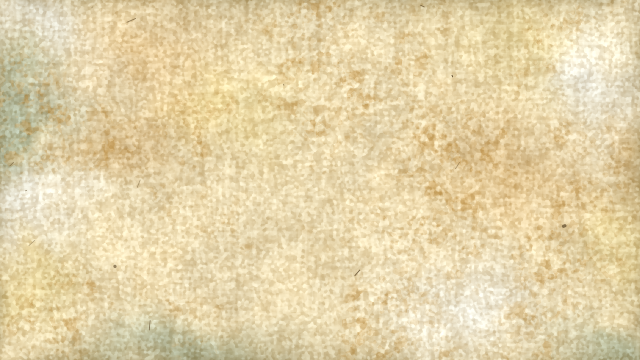
Give the GLSL for this texture, as a Shadertoy shader.

```glsl
// Old stained parchment: cloudy washes, foxing spots, fine paper grain and a few dark flecks.

// Colours
const vec3 CREAM = vec3(0.925, 0.860, 0.700);
const vec3 PALE  = vec3(0.955, 0.940, 0.880);
const vec3 SLATE = vec3(0.630, 0.680, 0.580);
const vec3 TAN   = vec3(0.865, 0.745, 0.540);
const vec3 GOLD  = vec3(0.925, 0.850, 0.610);
const vec3 RUST  = vec3(0.780, 0.610, 0.330);
const vec3 EDGE  = vec3(0.520, 0.460, 0.280);
const vec3 FLECK = vec3(0.330, 0.250, 0.130);

// Amounts, and frequencies per canvas height
const float GRAIN_FREQ   = 130.0;
const float GRAIN_AMOUNT = 0.17;
const float WEAVE_AMOUNT = 0.07;
const float FOXING       = 0.55;
const float EDGE_WIDTH   = 0.035;
const float FLECK_COUNT  = 14.0;

// Washes as centre and radii, in canvas heights
const vec4 PALE_WASH[4] = vec4[4](
    vec4(0.06, 0.97, 0.20, 0.15), vec4(0.08, 0.42, 0.15, 0.10),
    vec4(1.27, 0.13, 0.17, 0.15), vec4(1.68, 0.80, 0.13, 0.18));
const vec4 SLATE_WASH[4] = vec4[4](
    vec4(-0.03, 0.71, 0.16, 0.12), vec4(0.00, 0.57, 0.09, 0.08),
    vec4(0.52, 0.01, 0.24, 0.09), vec4(1.76, -0.01, 0.20, 0.09));
const vec4 TAN_WASH[4] = vec4[4](
    vec4(0.42, 0.88, 0.19, 0.14), vec4(0.32, 0.60, 0.17, 0.11),
    vec4(1.43, 0.52, 0.22, 0.14), vec4(1.79, 0.58, 0.07, 0.18));
const vec4 GOLD_WASH[4] = vec4[4](
    vec4(1.48, 0.87, 0.22, 0.15), vec4(0.62, 0.70, 0.20, 0.11),
    vec4(0.06, 0.20, 0.14, 0.12), vec4(1.72, 0.33, 0.15, 0.12));

vec3 hash3(vec2 p) {
    vec3 q = fract(p.xyx * vec3(0.1031, 0.1030, 0.0973));
    q += dot(q, q.yxz + 33.33);
    return fract((q.xxy + q.yzz) * q.zyx);
}

// Smooth cellular noise: random cell values blended by distance
float cellNoise(vec2 p) {
    vec2 cell = floor(p), f = fract(p);
    float total = 0.0, weight = 0.0;
    for (int j = -1; j <= 1; j++)
    for (int i = -1; i <= 1; i++) {
        vec2 o = vec2(i, j);
        vec3 h = hash3(cell + o + 57.0);
        vec2 d = o + h.xy - f;
        float w = exp(-6.0 * dot(d, d));
        total += w * h.z;
        weight += w;
    }
    return total / weight;
}

float layered(vec2 p) {
    return 0.5 * cellNoise(p) + 0.3 * cellNoise(p * 2.3 + 11.0) + 0.2 * cellNoise(p * 5.1 + 23.0);
}

float wash(vec2 p, vec4 blots[4]) {
    float sum = 0.0;
    for (int i = 0; i < 4; i++) {
        vec2 d = (p - blots[i].xy) / blots[i].zw;
        sum += exp(-dot(d, d));
    }
    return min(sum, 1.0);
}

// Short scattered fibres and round specks
float flecks(vec2 p, vec2 size, float blur) {
    float mask = 0.0;
    for (float i = 0.0; i < FLECK_COUNT; i++) {
        vec3 h = hash3(vec2(i * 7.0 + 3.0, 91.0));
        vec3 k = hash3(vec2(i * 5.0 + 8.0, 37.0));
        float angle = 6.2832 * h.z;
        vec2 axis = vec2(cos(angle), sin(angle)) * 0.013 * k.x * k.x;
        vec2 d = p - h.xy * size;
        d -= axis * clamp(dot(d, axis) / max(dot(axis, axis), 1e-6), -1.0, 1.0);
        float radius = mix(0.001, 0.005, pow(k.y, 5.0));
        mask = max(mask, (1.0 - smoothstep(radius - blur, radius + blur, length(d))) * mix(0.3, 0.9, k.z));
    }
    return mask;
}

void mainImage(out vec4 fragColor, in vec2 fragCoord) {
    vec2 p = fragCoord / iResolution.y;
    vec2 size = vec2(iResolution.x / iResolution.y, 1.0);

    // Cloudy washes with wandering borders
    vec2 drift = vec2(layered(p * 4.0), layered(p * 4.0 + 40.0)) - 0.5;
    vec2 q = p + 0.22 * drift;
    vec3 col = mix(CREAM, GOLD, 0.80 * wash(q, GOLD_WASH));
    col = mix(col, TAN, 0.75 * wash(q, TAN_WASH));
    col = mix(col, PALE, 0.95 * wash(q, PALE_WASH));
    col = mix(col, SLATE, 0.75 * wash(q, SLATE_WASH));
    col *= 1.0 + 0.14 * (layered(p * 9.0 + 5.0) - 0.5);

    // Foxing: clustered blots and small speckles
    float cluster = smoothstep(0.42, 0.70, layered(p * 4.5 + 70.0)) * (1.0 - 0.8 * wash(q, PALE_WASH));
    float blots = smoothstep(0.60, 0.80, layered(p * 24.0 + 15.0));
    float speckle = smoothstep(0.55, 0.85, cellNoise(p * 75.0 + 9.0));
    col = mix(col, RUST, FOXING * cluster * min(blots + 0.55 * speckle, 1.0));

    // Worn, darkened rim
    vec2 rim = min(p, size - p);
    float edge = exp(-min(rim.x, rim.y) / EDGE_WIDTH) * layered(p * 7.0 + 31.0);
    col = mix(col, EDGE, 0.55 * edge);

    // Paper grain and faint woven threads
    float grain = cellNoise(p * GRAIN_FREQ) - 0.5;
    float threads = cellNoise(p * vec2(110.0, 16.0)) + cellNoise(p * vec2(20.0, 120.0) + 60.0) - 1.0;
    float relief = GRAIN_AMOUNT * grain + WEAVE_AMOUNT * threads;
    col += relief * vec3(0.75, 0.95, 1.20);

    col = mix(col, FLECK, flecks(p, size, 0.0018));
    fragColor = vec4(clamp(col, 0.0, 1.0), 1.0);
}
```
